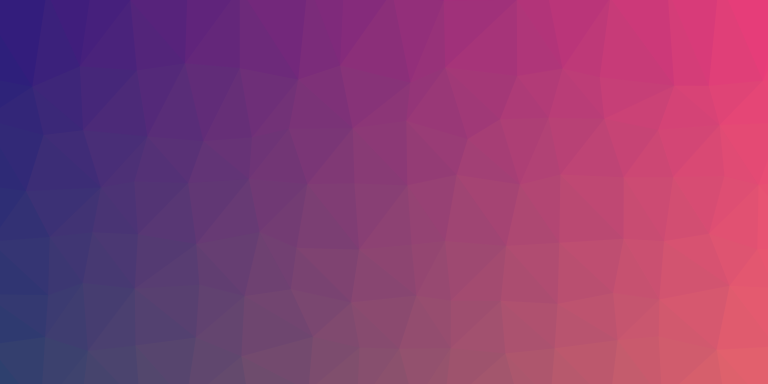
Reproduce this background procedurally as a WebGL 1 fragment shader.

```glsl
precision highp float;
// Low-poly mesh of flat triangles, shaded from indigo on the left to coral pink on the right.

uniform vec2 u_resolution;

const vec2 CELL = vec2(0.1362, 0.142);
const vec2 MESH_ORIGIN = vec2(0.099, 0.094);
const vec2 JITTER = vec2(0.52, 0.44);
const float LAST_ROW = 5.5;
const float TOP_STRETCH = 0.08;

const vec3 INDIGO = vec3(0.18, 0.10, 0.49);
const vec3 PINK = vec3(0.915, 0.235, 0.475);
const vec3 SLATE = vec3(0.18, 0.25, 0.43);
const vec3 CORAL = vec3(0.90, 0.385, 0.425);

vec2 hash2(vec2 p) {
  vec3 q = fract(p.xyx * vec3(0.1031, 0.1030, 0.0973));
  q += dot(q, q.yzx + 33.33);
  return fract((q.xx + q.yz) * q.zy);
}

// Jittered mesh vertex; the topmost row is pushed beyond the canvas
vec2 meshVertex(vec2 id) {
  vec2 offset = (hash2(id + 17.0) - 0.5) * JITTER;
  vec2 v = MESH_ORIGIN + (id + offset) * CELL;
  v.y += step(LAST_ROW, id.y) * TOP_STRETCH;
  return v;
}

// Signed distance to the line a-b, positive on its left
float leftOf(vec2 p, vec2 a, vec2 b) {
  vec2 e = normalize(b - a);
  return dot(p - a, vec2(-e.y, e.x));
}

// Four-corner gradient
vec3 gradient(vec2 uv) {
  uv = clamp(uv, 0.0, 1.0);
  return mix(mix(SLATE, CORAL, uv.x), mix(INDIGO, PINK, uv.x), uv.y);
}

// Flat colour of a counter-clockwise triangle, with its coverage in alpha
vec4 triangle(vec2 p, vec2 a, vec2 b, vec2 c, float aspect, float blur) {
  float d = min(leftOf(p, a, b), min(leftOf(p, b, c), leftOf(p, c, a)));
  float coverage = smoothstep(-blur, blur, d);
  vec2 centre = (a + b + c) / 3.0;
  return vec4(gradient(centre / vec2(aspect, 1.0)), 1.0) * coverage;
}

// Quad split along its shorter diagonal
vec4 quad(vec2 p, vec2 id, float aspect, float blur) {
  vec2 a = meshVertex(id);
  vec2 b = meshVertex(id + vec2(1.0, 0.0));
  vec2 c = meshVertex(id + vec2(1.0, 1.0));
  vec2 d = meshVertex(id + vec2(0.0, 1.0));
  if (distance(a, c) < distance(b, d)) {
    return triangle(p, a, b, c, aspect, blur) + triangle(p, a, c, d, aspect, blur);
  }
  return triangle(p, a, b, d, aspect, blur) + triangle(p, b, c, d, aspect, blur);
}

void main() {
  vec2 p = gl_FragCoord.xy / u_resolution.y;
  float aspect = u_resolution.x / u_resolution.y;
  float blur = 0.7 / u_resolution.y;
  vec2 cell = floor((p - MESH_ORIGIN) / CELL);

  // Gather the triangles of the neighbouring quads
  vec4 sum = vec4(0.0);
  for (int y = -1; y <= 1; y++) {
    for (int x = -1; x <= 1; x++) {
      sum += quad(p, cell + vec2(float(x), float(y)), aspect, blur);
    }
  }
  gl_FragColor = vec4(sum.rgb / max(sum.a, 0.001), 1.0);
}
```
